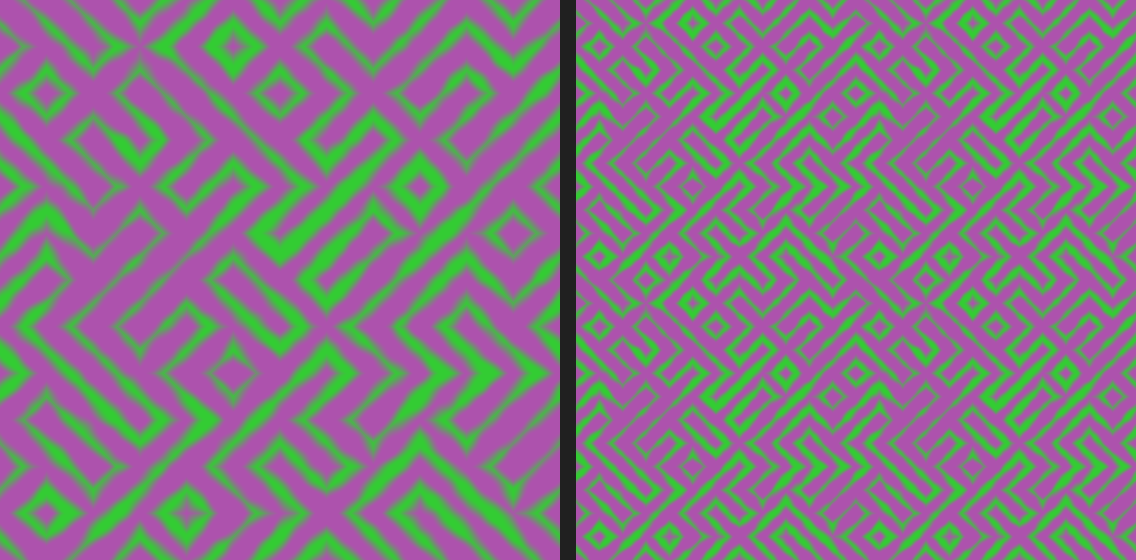
Left: one tile. Right: repeated 2 by 2.
A WebGL 2 fragment shader for this pattern:

```glsl
#version 300 es
precision highp float;
// Soft green diagonal maze of randomly flipped tiles on purple, with uneven, faded lines.

uniform vec2 u_resolution;
out vec4 fragColor;

const float TILES = 12.0;           // tiles across and down
const float LINE_CORE = -0.04;      // distance where the line starts to fade, in tiles
const float LINE_EDGE = 0.36;       // distance where the line has vanished, in tiles
const float COARSE_CELLS = 12.0;    // patches of wear across the canvas
const float FINE_CELLS = 36.0;      // small ripples across the canvas
const float COARSE_WEAR = 0.28;     // how far patches thin or widen the lines
const float FINE_WEAR = 0.13;       // how far ripples shift the line edges
const uint TILE_SEED = 7u;
const uint COARSE_SEED = 23u;
const uint FINE_SEED = 51u;
const vec3 PURPLE = vec3(0.68, 0.32, 0.68);
const vec3 GREEN = vec3(0.20, 0.80, 0.20);

// Integer hash of a lattice point, from 0 to 1
float hash(vec2 cell, uint seed) {
    uvec2 c = uvec2(cell);
    uint h = c.x * 73856u + c.y * 19349u + seed * 83492u;
    h ^= h >> 16;
    h *= 0x7feb352du;
    h ^= h >> 15;
    h *= 0x846ca68bu;
    h ^= h >> 16;
    return float(h & 0xffffu) / 65535.0;
}

// Value noise that wraps after one canvas, from -0.5 to 0.5
float wrappedNoise(vec2 uv, float cells, uint seed) {
    vec2 p = uv * cells;
    vec2 cell = floor(p);
    vec2 f = fract(p);
    vec2 blend = f * f * (3.0 - 2.0 * f);
    vec2 low = mod(cell, cells);
    vec2 high = mod(cell + 1.0, cells);
    float bottom = mix(hash(low, seed), hash(vec2(high.x, low.y), seed), blend.x);
    float top = mix(hash(vec2(low.x, high.y), seed), hash(high, seed), blend.x);
    return mix(bottom, top, blend.y) - 0.5;
}

// Diamond distance to the two lines joining the edge midpoints of a tile
float mazeDistance(vec2 uv) {
    vec2 p = uv * TILES;
    vec2 tile = mod(floor(p), TILES);
    vec2 f = fract(p);
    if (hash(tile, TILE_SEED) < 0.5) f.x = 1.0 - f.x;
    return abs(abs(f.x + f.y - 1.0) - 0.5);
}

void main() {
    vec2 uv = gl_FragCoord.xy / u_resolution;

    // Wear shifts the threshold, so lines swell and fade together
    float wear = COARSE_WEAR * wrappedNoise(uv, COARSE_CELLS, COARSE_SEED)
               + FINE_WEAR * wrappedNoise(uv, FINE_CELLS, FINE_SEED);

    float line = 1.0 - smoothstep(LINE_CORE, LINE_EDGE, mazeDistance(uv) + wear);
    fragColor = vec4(mix(PURPLE, GREEN, line), 1.0);
}
```
